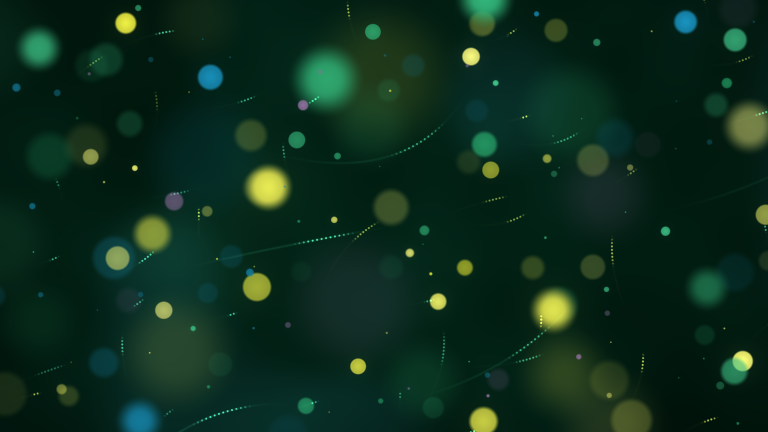
Write a WebGL 2 fragment shader that draws this background.

```glsl
#version 300 es
precision highp float;

uniform vec2 u_resolution;
out vec4 fragColor;

vec4 hash4(vec2 p) {
    vec4 q = fract(p.xyxy * vec4(0.1031, 0.1030, 0.0973, 0.1099));
    q += dot(q, q.wzxy + 33.33);
    return fract((q.xxyz + q.yzzw) * q.zywx);
}

float valueNoise(vec2 p) {
    vec2 cell = floor(p), f = fract(p);
    f = f * f * (3.0 - 2.0 * f);
    float low = mix(hash4(cell).x, hash4(cell + vec2(1, 0)).x, f.x);
    float high = mix(hash4(cell + vec2(0, 1)).x, hash4(cell + vec2(1, 1)).x, f.x);
    return mix(low, high, f.y);
}

// Evenly spread point with some jitter, x scaled to the aspect ratio
vec2 scatter(float index, float seed, vec2 jitter, float aspect) {
    vec2 spot = fract(seed * vec2(0.37, 0.61) + index * vec2(0.7549, 0.5698));
    return (spot * 1.06 - 0.03 + (jitter - 0.5) * 0.16) * vec2(aspect, 1.0);
}

// Mostly yellow and green, with a share of blue and mauve
vec3 lightColor(float pick, float rareShare, float tint) {
    if (pick < rareShare * 0.6) return vec3(0.08, 0.48, 0.62);
    if (pick < rareShare) return vec3(0.55, 0.42, 0.60);
    float hue = (pick - rareShare) / (1.0 - rareShare);
    vec3 yellow = vec3(0.86, 0.86, mix(0.14, 0.46, sqrt(tint)));
    vec3 green = mix(vec3(0.12, 0.58, 0.36), vec3(0.26, 0.76, 0.54), tint);
    return hue < 0.46 ? yellow : green;
}

void addLights(inout vec3 color, vec2 p, float aspect, int count, float seed,
               vec2 radii, vec2 softness, vec2 alphas, float rareShare) {
    for (int i = 0; i < count; i++) {
        vec4 h = hash4(vec2(float(i) + 1.0, seed * 17.3));
        vec4 k = hash4(vec2(float(i) + 71.0, seed * 29.7));
        float radius = mix(radii.x, radii.y, h.z * h.z);
        float edge = max(radius * mix(softness.x, softness.y, k.x), 0.8 / u_resolution.y);
        float d = length(p - scatter(float(i), seed, h.xy, aspect));
        float disc = 1.0 - smoothstep(radius - edge, radius + edge, d);
        float alpha = mix(alphas.x, alphas.y, k.y);
        vec3 light = lightColor(h.w, rareShare, k.z);
        light *= 1.0 + 0.14 * alpha * (1.0 - smoothstep(0.0, radius, d));
        color = mix(color, light, disc * alpha);
        color += light * alpha * alpha * 0.05 * exp(-d * d / (radius * radius * 2.5));
    }
}

// Bent row of dots that fades at both ends, over a faint thread
float dottedTrail(vec2 q, float halfLength, float bend, float spacing, float thread) {
    float pixel = 1.0 / u_resolution.y;
    float slope = 2.0 * bend * q.x;
    float across = (q.y - bend * q.x * q.x) / sqrt(1.0 + slope * slope);
    float along = (fract(q.x / spacing) - 0.5) * spacing;
    float dots = 1.0 - smoothstep(0.0005, 0.0016 + pixel, length(vec2(along, across)));
    float fade = 1.0 - smoothstep(0.3, 1.0, abs(q.x) / halfLength);
    float reach = 1.0 - smoothstep(0.2, 1.0, abs(q.x + halfLength) / (halfLength * 3.0));
    float line = 1.0 - smoothstep(0.0, 0.0025 + pixel, abs(across));
    return dots * fade + line * reach * thread;
}

void addTrails(inout vec3 color, vec2 p, float aspect, int count, float seed,
               vec2 lengths, float bend, float spacing, float thread) {
    for (int i = 0; i < count; i++) {
        vec4 h = hash4(vec2(float(i) + 5.0, seed * 13.1));
        vec4 k = hash4(vec2(float(i) + 43.0, seed * 23.9));
        float angle = 0.42 + (h.z - 0.5) * 0.5;
        if (thread < 0.1 && k.x > 0.8) angle += 1.3;
        vec2 q = p - scatter(float(i), seed, h.xy, aspect);
        q = mat2(cos(angle), -sin(angle), sin(angle), cos(angle)) * q;
        float halfLength = mix(lengths.x, lengths.y, h.w * h.w);
        float trail = dottedTrail(q, halfLength, bend * (k.y - 0.4), spacing, thread);
        vec3 tint = k.z < 0.55 && thread < 0.1 ? vec3(0.75, 0.74, 0.28) : vec3(0.28, 0.74, 0.56);
        color += tint * trail * mix(0.35, 0.95, k.w);
    }
}

void main() {
    vec2 p = gl_FragCoord.xy / u_resolution.y;
    float aspect = u_resolution.x / u_resolution.y;

    // Dark green depth with cloudy patches
    float cloud = 0.65 * valueNoise(p * 3.2 + 4.0) + 0.35 * valueNoise(p * 7.0 + 19.0);
    vec3 color = mix(vec3(0.0, 0.085, 0.045), vec3(0.012, 0.155, 0.105), cloud);
    color += vec3(0.02, 0.05, 0.07) * smoothstep(0.55, 0.9, valueNoise(p * 2.6 + 31.0));
    vec2 centered = (p - vec2(aspect, 1.0) * 0.5) / vec2(aspect, 1.0);
    color *= 1.08 - 0.7 * dot(centered, centered);

    // Haze, dim discs, then blurred and crisp lights
    addLights(color, p, aspect, 15, 2.0, vec2(0.07, 0.15), vec2(0.5, 0.85), vec2(0.05, 0.22), 0.3);
    addLights(color, p, aspect, 46, 5.0, vec2(0.022, 0.055), vec2(0.15, 0.35), vec2(0.06, 0.27), 0.3);
    addLights(color, p, aspect, 9, 3.0, vec2(0.038, 0.062), vec2(0.3, 0.55), vec2(0.4, 0.95), 0.05);
    addLights(color, p, aspect, 22, 7.0, vec2(0.018, 0.034), vec2(0.1, 0.22), vec2(0.5, 1.0), 0.08);

    // Dotted trails and small sparks
    addTrails(color, p, aspect, 5, 4.0, vec2(0.06, 0.09), 3.0, 0.0105, 0.13);
    addTrails(color, p, aspect, 42, 9.0, vec2(0.012, 0.045), 5.0, 0.008, 0.03);
    addLights(color, p, aspect, 42, 11.0, vec2(0.006, 0.014), vec2(0.15, 0.3), vec2(0.3, 0.95), 0.35);
    addLights(color, p, aspect, 50, 13.0, vec2(0.0015, 0.004), vec2(0.3, 0.5), vec2(0.3, 0.8), 0.3);

    fragColor = vec4(clamp(color, 0.0, 1.0), 1.0);
}
```
